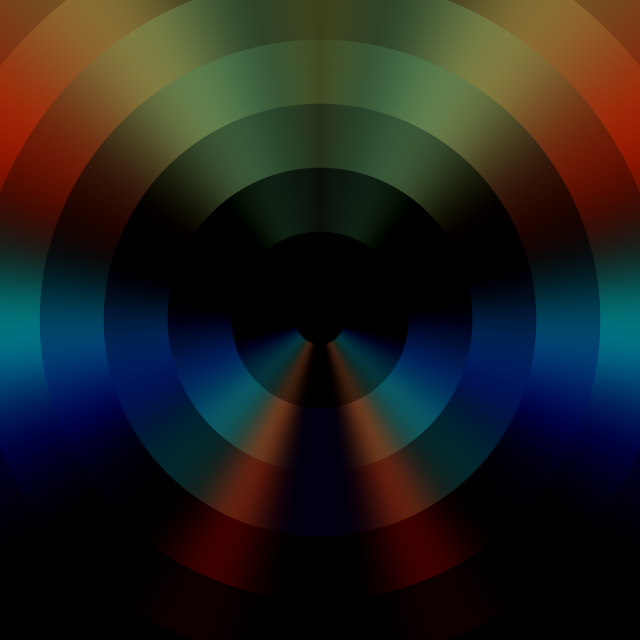
A three.js fragment shader for this background:

```glsl
// Concentric stepped rings lit by mirrored angular glows on black.
#define CENTER vec2(0.5, 0.5)
#define CORE_RADIUS 0.04
#define RING_WIDTH 0.1
#define EDGE_SOFTNESS 0.002
#define BLACK_LEVEL 0.02

varying vec2 vUv;

float bell(float x, vec2 centerWidth) {
  float d = (x - centerWidth.x) / centerWidth.y;
  return exp(-0.5 * d * d);
}

// A glow around one angle (degrees from the top) and one ring number.
vec3 glow(vec2 polar, vec2 angleSpan, vec2 ringSpan, vec3 tint) {
  return tint * bell(polar.x, angleSpan) * bell(polar.y, ringSpan);
}

vec3 ringColor(float angle, float ring) {
  vec2 polar = vec2(angle, ring);
  vec3 color = vec3(-BLACK_LEVEL);

  // Upper fan: bronze seam, green, sand, red.
  color += glow(polar, vec2(0.0, 7.0), vec2(4.6, 1.3), vec3(0.20, 0.17, 0.06));
  color += glow(polar, vec2(22.0, 16.0), vec2(3.8, 1.3), vec3(0.21, 0.38, 0.26));
  color += glow(polar, vec2(36.0, 12.0), vec2(6.0, 1.8), vec3(0.46, 0.37, 0.17));
  color += glow(polar, vec2(60.0, 11.0), vec2(6.3, 1.4), vec3(0.55, 0.07, 0.0));

  // Side fan: teal, blue, navy.
  color += glow(polar, vec2(91.0, 9.0), vec2(5.6, 1.2), vec3(0.02, 0.42, 0.31));
  color += glow(polar, vec2(98.0, 11.0), vec2(4.0, 1.6), vec3(0.0, 0.13, 0.33));
  color += glow(polar, vec2(112.0, 8.0), vec2(4.5, 2.0), vec3(0.0, -0.04, 0.13));

  // Lower fan: blue, teal, copper, deep red, navy seam.
  color += glow(polar, vec2(122.0, 15.0), vec2(1.9, 0.9), vec3(0.0, 0.18, 0.30));
  color += glow(polar, vec2(138.0, 10.0), vec2(1.9, 0.9), vec3(0.06, 0.24, 0.20));
  color += glow(polar, vec2(156.0, 7.0), vec2(2.2, 1.15), vec3(0.41, 0.18, 0.07));
  color += glow(polar, vec2(157.0, 7.0), vec2(4.0, 0.8), vec3(0.13, -0.07, -0.03));
  color += glow(polar, vec2(180.0, 10.0), vec2(2.5, 0.8), vec3(0.0, 0.0, 0.11));

  // Shadows that keep the inner rings dark.
  color -= glow(polar, vec2(55.0, 18.0), vec2(1.6, 0.8), vec3(0.15));
  color -= glow(polar, vec2(95.0, 12.0), vec2(1.0, 0.6), vec3(0.15));

  return max(color, 0.0) * step(0.5, ring);
}

void main() {
  vec2 p = vUv - CENTER;
  float angle = degrees(atan(max(abs(p.x), 0.00001), p.y));

  // Ring number grows by one at each step outward from the core.
  float softness = EDGE_SOFTNESS / RING_WIDTH;
  float position = (length(p) - CORE_RADIUS) / RING_WIDTH + 1.0 + 0.5 * softness;
  float ring = floor(position);
  float blend = smoothstep(1.0 - softness, 1.0, position - ring);
  vec3 inner = ringColor(angle, ring);
  vec3 outer = ringColor(angle, ring + 1.0);

  // The blend ends exactly on the next ring, smoothing its edge.
  gl_FragColor = vec4(mix(inner, outer, blend), 1.0);
}
```
